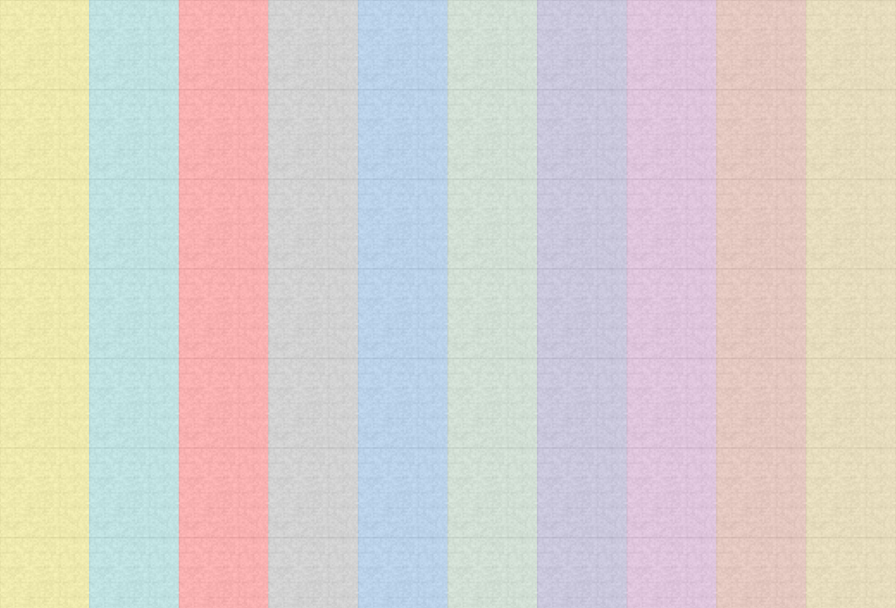
This pattern is drawn by a Shadertoy shader. Its source:

```glsl
// Ten equal vertical pastel stripes on a finely grained woven paper.
// One square tile of grain, faint threads and a seam repeats across each
// stripe and down from the top edge; one unit is one stripe width.

const vec3 STRIPES[10] = vec3[10](
    vec3(0.93, 0.91, 0.68), vec3(0.75, 0.88, 0.88),
    vec3(0.97, 0.69, 0.69), vec3(0.82, 0.82, 0.82),
    vec3(0.73, 0.82, 0.91), vec3(0.82, 0.87, 0.83),
    vec3(0.79, 0.78, 0.86), vec3(0.87, 0.77, 0.86),
    vec3(0.89, 0.78, 0.75), vec3(0.90, 0.86, 0.74));

float hash(vec2 p) {
    return fract(sin(dot(p, vec2(127.1, 311.7))) * 43758.5453);
}

// Value noise that wraps after the given number of cells
float tiledNoise(vec2 p, float cells) {
    vec2 i = floor(p), f = fract(p);
    f = f * f * (3.0 - 2.0 * f);
    vec2 a = mod(i, cells), b = mod(i + 1.0, cells);
    return mix(mix(hash(a), hash(vec2(b.x, a.y)), f.x),
               mix(hash(vec2(a.x, b.y)), hash(b), f.x), f.y);
}

// Soft line at every whole number of x, with its half width in the same units
float lineAt(float x, float halfWidth, float blur) {
    float d = abs(x - round(x));
    return 1.0 - smoothstep(halfWidth - blur, halfWidth + blur, d);
}

// Stripe colour, blended over one pixel at each boundary
vec3 stripeColor(float x, float pixel) {
    int i = clamp(int(floor(x)), 0, 9);
    float blend = smoothstep(1.0 - pixel, 1.0, fract(x));
    return mix(STRIPES[i], STRIPES[min(i + 1, 9)], blend);
}

// Brightness offset of the woven surface
float weave(vec2 p, float pixel) {
    float grain = 0.65 * tiledNoise(p * 52.0, 52.0)
                + 0.35 * tiledNoise(p * 31.0 + 7.0, 31.0) - 0.5;

    // Six threads each way per tile, broken up along their length
    float wear = 0.4 + 0.6 * tiledNoise(p * 24.0, 24.0);
    float threads = lineAt(p.y * 6.0, 0.06, pixel * 6.0)
                  + 0.7 * lineAt(p.x * 6.0, 0.06, pixel * 6.0);

    // Darker seams between tiles, stronger across than down
    float seams = lineAt(p.y, 0.008, pixel)
                + 0.5 * lineAt(p.x, 0.006, pixel);

    return 0.085 * grain - 0.022 * wear * threads - 0.04 * seams;
}

void mainImage(out vec4 fragColor, in vec2 fragCoord) {
    float pixel = 10.0 / iResolution.x;
    vec2 p = vec2(fragCoord.x, iResolution.y - fragCoord.y) * pixel;

    vec3 color = stripeColor(p.x, pixel) + 0.006 + weave(p, pixel);
    fragColor = vec4(clamp(color, 0.0, 1.0), 1.0);
}
```
